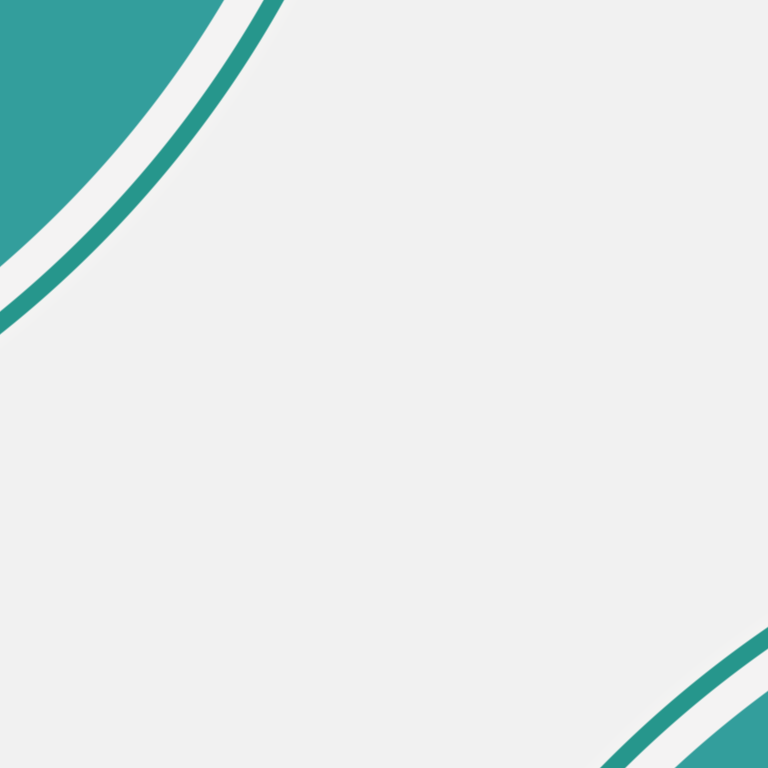
This background is drawn by a three.js fragment shader. Its source:

```glsl
// Pale grey background with teal discs and thin concentric rings in two opposite corners.
varying vec2 vUv;

const vec3 PAPER = vec3(0.945);
const vec3 PAPER_LIGHT = vec3(0.955, 0.953, 0.951);
const vec3 DISC_TEAL = vec3(0.20, 0.62, 0.61);
const vec3 RING_TEAL = vec3(0.15, 0.59, 0.55);

const float DISC_RADIUS = 1.4063;
const float RING_RADIUS = 1.4625;
const float RING_HALF_WIDTH = 0.0116;
const float HALO_WIDTH = 0.022;
const float EDGE_SOFTNESS = 0.0015;

// Soft coverage of the region where the signed distance is negative
float coverage(float signedDistance) {
  return 1.0 - smoothstep(-EDGE_SOFTNESS, EDGE_SOFTNESS, signedDistance);
}

// Disc, surrounding ring and a faint light band next to the ring
vec3 paintCorner(vec3 base, vec2 point, vec2 center) {
  float radius = length(point - center);
  float discDistance = radius - DISC_RADIUS;
  float ringDistance = abs(radius - RING_RADIUS) - RING_HALF_WIDTH;
  float outside = radius - RING_RADIUS - RING_HALF_WIDTH;

  float halo = 1.0 - smoothstep(0.0, HALO_WIDTH, outside);
  vec3 color = mix(base, PAPER_LIGHT, halo);
  color = mix(color, RING_TEAL, coverage(ringDistance));
  return mix(color, DISC_TEAL, coverage(discDistance));
}

void main() {
  vec2 upperLeftCenter = vec2(-0.9172, 1.7185);
  vec2 lowerRightCenter = vec2(1.8339, -1.0320);

  vec3 color = paintCorner(PAPER, vUv, upperLeftCenter);
  color = paintCorner(color, vUv, lowerRightCenter);
  gl_FragColor = vec4(color, 1.0);
}
```
